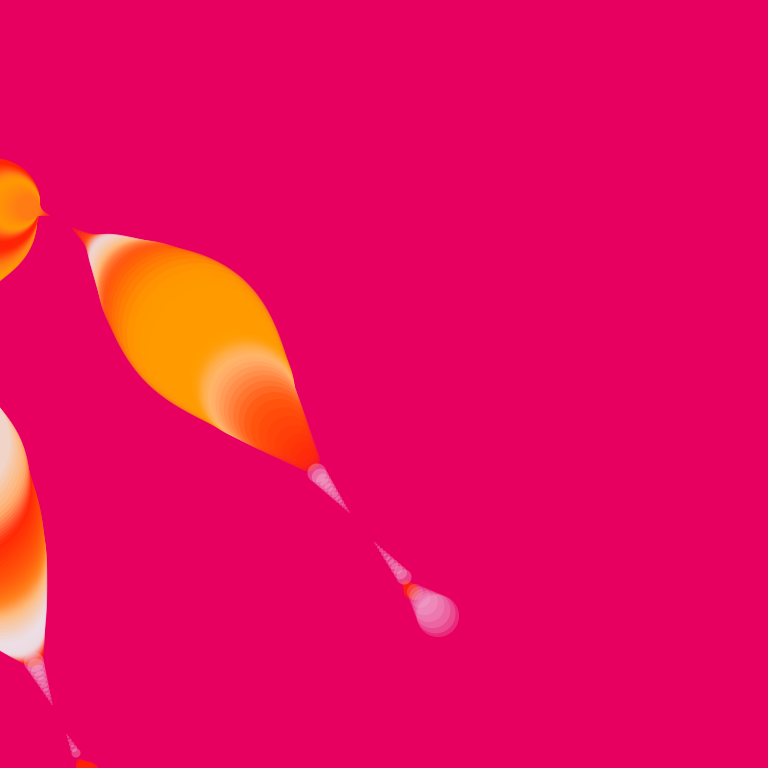
Reproduce this background procedurally as a Shadertoy shader.

```glsl
// Translucent discs stamped along smooth splines build striped, petal-like
// bodies on a flat magenta field. Chains of fading pink bubbles join them.
// Layout uses a grid of 768 units per canvas side, with y pointing down.

const float GRID = 768.0;
const int KNOTS = 10;
const int STAMPS = 8;

const vec3 MAGENTA = vec3(0.910, 0.000, 0.376);
const vec3 RED     = vec3(1.000, 0.140, 0.020);
const vec3 EMBER   = vec3(1.000, 0.310, 0.030);
const vec3 ORANGE  = vec3(1.000, 0.480, 0.080);
const vec3 GOLD    = vec3(1.000, 0.610, 0.000);
const vec3 PEACH   = vec3(1.000, 0.720, 0.460);
const vec3 PEARL   = vec3(0.925, 0.870, 0.895);
const vec3 PINK    = vec3(0.940, 0.750, 0.860);

// Each knot holds centre x, centre y and radius.
const vec3 PETAL[KNOTS] = vec3[KNOTS](
    vec3(72, 228, 0.5), vec3(92, 242, 8), vec3(112, 257, 23),
    vec3(136, 279, 40), vec3(158, 299, 55), vec3(198, 334, 71),
    vec3(240, 381, 52), vec3(252, 397, 44), vec3(275, 423, 31),
    vec3(311, 463, 10));
const vec3 PETAL_TINTS[KNOTS] = vec3[KNOTS](
    RED, EMBER, PEARL, PEACH, EMBER, GOLD, GOLD, PEACH, EMBER, RED);

const vec3 POD[KNOTS] = vec3[KNOTS](
    vec3(34, 660, 8), vec3(28, 648, 16), vec3(18, 630, 27),
    vec3(4, 602, 43), vec3(-9, 565, 56), vec3(-17, 545, 62),
    vec3(-27, 520, 68), vec3(-38, 490, 70), vec3(-40, 465, 66),
    vec3(-52, 440, 61));
const vec3 POD_TINTS[KNOTS] = vec3[KNOTS](
    RED, RED, PEARL, PEARL, PEACH, ORANGE, EMBER, RED, PEACH, PEARL);

const vec3 BUD[KNOTS] = vec3[KNOTS](
    vec3(-45, 240, 60), vec3(-22, 225, 57), vec3(-16, 216, 53),
    vec3(-8, 206, 48), vec3(0, 203, 40), vec3(9, 203, 31),
    vec3(15, 204, 25), vec3(27, 207, 13), vec3(39, 212, 4),
    vec3(50, 216, 0.4));
const vec3 BUD_TINTS[KNOTS] = vec3[KNOTS](
    GOLD, GOLD, ORANGE, RED, RED, ORANGE, GOLD, ORANGE, ORANGE, RED);

// Smooth-edged coverage of a disc (centre.xy, radius).
float discMask(vec2 p, vec3 disc, float pixel) {
    float d = length(p - disc.xy) - disc.z;
    return clamp(0.5 - d / pixel, 0.0, 1.0);
}

// Catmull-Rom spline between b and c.
vec3 spline(vec3 a, vec3 b, vec3 c, vec3 d, float t) {
    return b + 0.5 * t * (c - a + t * (2.0 * a - 5.0 * b + 4.0 * c - d
             + t * (3.0 * (b - c) + d - a)));
}

// Stamps discs along a spline; later discs lie over earlier ones.
vec3 drawBody(vec3 color, vec2 p, vec3 knots[KNOTS], vec3 tints[KNOTS],
              float opacity, float pixel) {
    for (int i = 0; i < KNOTS - 1; i++) {
        vec3 before = knots[max(i - 1, 0)];
        vec3 after = knots[min(i + 2, KNOTS - 1)];
        for (int s = 0; s < STAMPS; s++) {
            float t = float(s) / float(STAMPS);
            vec3 disc = spline(before, knots[i], knots[i + 1], after, t);
            disc.z = max(disc.z, 0.0);
            vec3 tint = mix(tints[i], tints[i + 1], t);
            color = mix(color, tint, opacity * discMask(p, disc, pixel));
        }
    }
    return color;
}

// Row of translucent discs blending from one disc to another.
vec3 drawBubbles(vec3 color, vec2 p, vec3 first, vec3 last, int count,
                 vec3 tint, float opacity, float pixel) {
    for (int i = 0; i < count; i++) {
        float t = float(i) / float(count - 1);
        vec3 disc = mix(first, last, 1.0 - pow(1.0 - t, 1.3));
        color = mix(color, tint, opacity * discMask(p, disc, pixel));
    }
    return color;
}

void mainImage(out vec4 fragColor, in vec2 fragCoord) {
    float pixel = GRID / iResolution.y;
    vec2 p = vec2(fragCoord.x, iResolution.y - fragCoord.y) * pixel;
    vec3 color = MAGENTA;

    // Striped bodies
    color = drawBody(color, p, BUD, BUD_TINTS, 0.5, pixel);
    color = drawBody(color, p, PETAL, PETAL_TINTS, 0.5, pixel);
    color = drawBody(color, p, POD, POD_TINTS, 0.5, pixel);

    // Petal tail and the pale drop beyond it
    color = drawBubbles(color, p, vec3(317, 473, 9.5), vec3(349, 512, 0.6), 13, PINK, 0.35, pixel);
    color = drawBubbles(color, p, vec3(405, 583, 3), vec3(412, 592, 8), 5, RED, 0.5, pixel);
    color = drawBubbles(color, p, vec3(404, 577, 7.5), vec3(375, 543, 0.7), 11, PINK, 0.35, pixel);
    color = drawBubbles(color, p, vec3(415, 592, 8), vec3(438, 616, 21), 7, PINK, 0.22, pixel);

    // Pod tail and the next body starting at the lower edge
    color = drawBubbles(color, p, vec3(34, 662, 10), vec3(52, 704, 0.7), 11, PINK, 0.35, pixel);
    color = drawBubbles(color, p, vec3(80, 763, 4), vec3(88, 774, 12), 6, RED, 0.5, pixel);
    color = drawBubbles(color, p, vec3(76, 753, 4.5), vec3(67, 735, 0.7), 6, PINK, 0.35, pixel);

    fragColor = vec4(color, 1.0);
}
```
